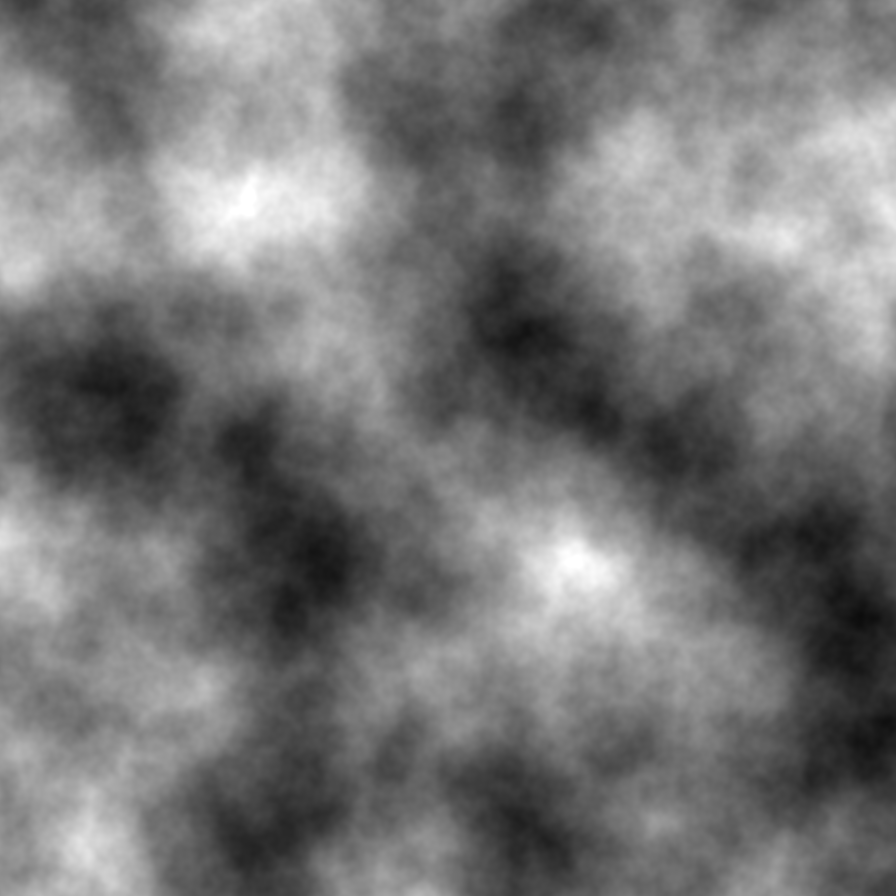
Reproduce this texture procedurally as a WebGL 2 fragment shader.

```glsl
#version 300 es
precision highp float;
// Soft grey clouds: six octaves of gradient noise, each turned, twice as fine
// and about half as strong as the last, mapped to a smooth grey ramp.

uniform vec2 u_resolution;
out vec4 fragColor;

float hash(vec2 p) {
    return fract(sin(dot(p, vec2(127.1, 311.7))) * 43758.5453);
}

// Slope of a random unit gradient at a lattice cell, measured at an offset
float slope(vec2 cell, vec2 offset) {
    float angle = 6.28319 * hash(cell);
    return dot(vec2(cos(angle), sin(angle)), offset);
}

float gradientNoise(vec2 p) {
    vec2 cell = floor(p);
    vec2 f = p - cell;
    vec2 w = f * f * f * (f * (f * 6.0 - 15.0) + 10.0);
    vec2 e = vec2(1.0, 0.0);
    float low = mix(slope(cell, f), slope(cell + e.xy, f - e.xy), w.x);
    float high = mix(slope(cell + e.yx, f - e.yx), slope(cell + e.xx, f - e.xx), w.x);
    return mix(low, high, w.y);
}

float clouds(vec2 p) {
    // Turns and doubles, so that the lattices of the octaves never line up
    mat2 nextOctave = mat2(1.6, 1.2, -1.2, 1.6);
    float sum = 0.0;
    float amplitude = 1.0;
    for (int octave = 0; octave < 6; octave++) {
        sum += amplitude * gradientNoise(p);
        p = nextOctave * p + vec2(17.37, 9.71);
        amplitude *= 0.55;
    }
    return sum;
}

void main() {
    vec2 uv = gl_FragCoord.xy / u_resolution.y;
    float density = clouds(uv * 3.3 + vec2(4.4, 6.9));

    // Contrast, with a slightly longer tail towards white
    float grey = 0.457 + 0.58 * density + 0.1 * density * density;
    fragColor = vec4(vec3(clamp(grey, 0.0, 1.0)), 1.0);
}
```
